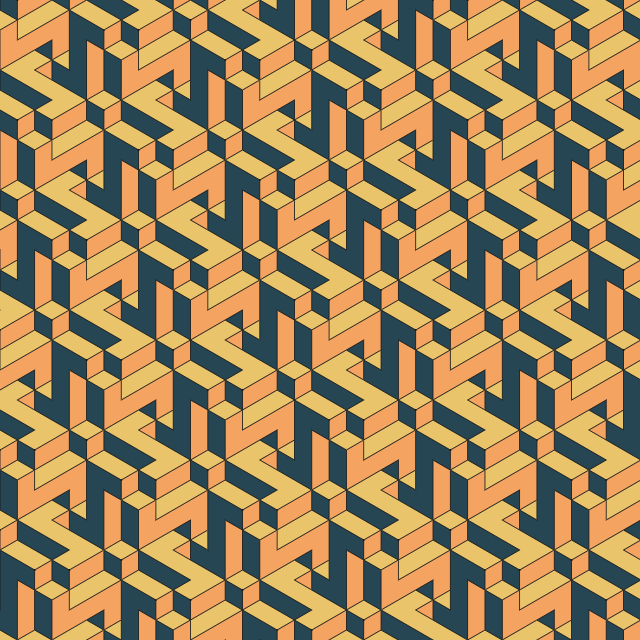
Reproduce this pattern procedurally as a three.js fragment shader.

```glsl
// Interlocked isometric blocks in three flat colours with thin dark outlines.
// One set of convex pieces, bounded along three grid axes, is wrapped on a
// skewed lattice and turned by 120 degrees to serve each colour in turn.
varying vec2 vUv;

const float ROWS = 32.0;                         // grid edges up the canvas
const vec2  CUBE_CENTRE = vec2(0.40595, 0.59375); // pivot of the threefold turn
const float LINE_HALF = 0.021;                   // in grid edges
const float KNOT_RADIUS = 0.052;
const vec3  YELLOW = vec3(0.914, 0.769, 0.416);
const vec3  ORANGE = vec3(0.957, 0.639, 0.380);
const vec3  TEAL   = vec3(0.150, 0.275, 0.325);
const vec3  INK    = vec3(0.09, 0.10, 0.11);

const float SIN60 = 0.8660254;
// Columns are the repeat vectors; the matrix is its own inverse times 39.
const mat2  LATTICE = mat2(5.0, 2.0, 7.0, -5.0);
const float CELL_AREA = 39.0;

// Nearest lattice copy of an offset
vec2 wrap(vec2 q) {
  return q - LATTICE * floor(LATTICE * q / CELL_AREA + 0.5);
}

// Signed distance to a convex piece; z bounds the sum of the two axes
float piece(vec2 p, vec3 lo, vec3 hi) {
  vec3 mid = 0.5 * (lo + hi);
  vec2 q = wrap(p - mid.xy);
  vec3 axes = vec3(q, q.x + q.y + mid.x + mid.y - mid.z);
  vec3 d = abs(axes) - 0.5 * (hi - lo);
  return SIN60 * max(d.x, max(d.y, d.z));
}

float bar(vec2 p, vec2 lo, vec2 hi) {
  return piece(p, vec3(lo, lo.x + lo.y), vec3(hi, hi.x + hi.y));
}

// All pieces of a single colour
float pieces(vec2 p) {
  // Z-shaped block from three overlapping bars
  float d = bar(p, vec2(0.0, 1.0), vec2(4.0, 2.0));
  d = min(d, bar(p, vec2(0.0, 1.0), vec2(1.0, 3.0)));
  d = min(d, bar(p, vec2(3.0, 0.0), vec2(4.0, 2.0)));
  // Short bar and two small rhombi
  d = min(d, bar(p, vec2(1.0, -1.0), vec2(3.0, 0.0)));
  d = min(d, bar(p, vec2(-1.0, 0.0), vec2(0.0, 1.0)));
  d = min(d, bar(p, vec2(4.0, -2.0), vec2(5.0, -1.0)));
  // Trapezoid and small triangle
  d = min(d, piece(p, vec3(5.0, -2.0, 4.0), vec3(6.0, 1.0, 7.0)));
  return min(d, piece(p, vec3(1.0, 3.0, 4.0), vec3(2.0, 4.0, 5.0)));
}

// Distance to the copies of a grid vertex
float vertex(vec2 p, vec2 at) {
  vec2 q = wrap(p - at);
  return length(vec2(SIN60 * (q.x + q.y), 0.5 * (q.y - q.x)));
}

// Pixel coverage of the region where d is negative
float coverage(float d, float pixel) {
  return clamp(0.5 - d / pixel, 0.0, 1.0);
}

void main() {
  float pixel = max(fwidth(vUv.y) * ROWS, 1e-5);

  // Grid axes: x runs down-right, y runs up-right
  vec2 u = (vUv - CUBE_CENTRE) * ROWS;
  float halfColumn = 0.5 * u.x / SIN60;
  vec2 grid = vec2(halfColumn - u.y, halfColumn + u.y);

  // Fill each colour from the same pieces, turned by a third each time
  vec2 p = grid;
  vec3 fill = vec3(0.0);
  float total = 0.0;
  float edge = 1e3;
  for (int k = 0; k < 3; k++) {
    vec3 paint = k == 0 ? YELLOW : (k == 1 ? ORANGE : TEAL);
    float d = pieces(p);
    float weight = coverage(d, pixel);
    fill += paint * weight;
    total += weight;
    edge = min(edge, abs(d));
    p = vec2(-p.x - p.y, p.x);
  }
  vec3 color = fill / max(total, 1e-3);

  // Outlines, with small knots at three vertices of each repeat
  float line = coverage(edge - LINE_HALF, pixel) - coverage(edge + LINE_HALF, pixel);
  float knot = min(vertex(grid, vec2(0.0)),
                   min(vertex(grid, vec2(4.0, 0.0)), vertex(grid, vec2(3.0, -1.0))));
  float ink = max(line, coverage(knot - KNOT_RADIUS, pixel));
  gl_FragColor = vec4(mix(color, INK, ink), 1.0);
}
```
